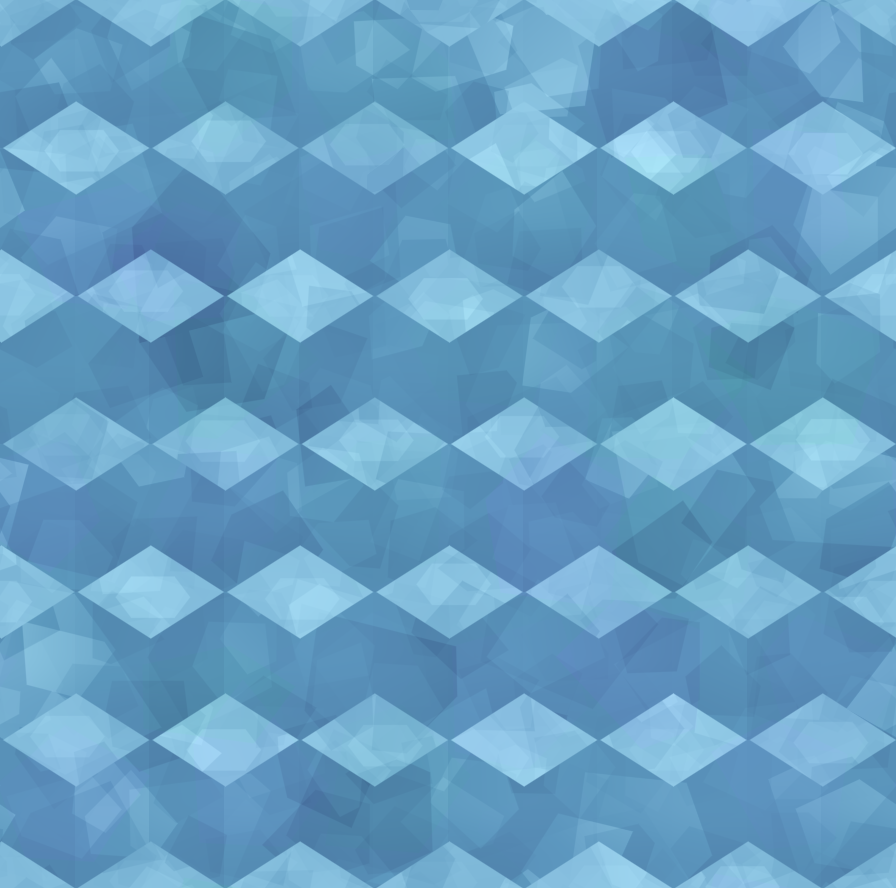
Reproduce this pattern procedurally as a Shadertoy shader.

```glsl
// Six staggered rows of pale blue diamonds over a darker faceted ground.
// Both are shaded by layers of overlapping translucent random polygons,
// whose summed tone is mapped onto a ramp of blues.

float hash(vec2 p) {
    return fract(sin(dot(p, vec2(127.1, 311.7))) * 43758.5453);
}

// Sum of signed, softly graded five-sided shards, one per grid cell
float shards(vec2 p, float scale, float seed) {
    p *= scale;
    float aa = scale * 5.0 / iResolution.y;
    float sum = 0.0;
    for (int j = -1; j <= 1; j++)
    for (int i = -1; i <= 1; i++) {
        vec2 cell = floor(p) + vec2(i, j);
        vec2 id = mod(cell, 6.0 * scale) + seed;
        vec2 c = p - cell - 0.25 - 0.5 * vec2(hash(id), hash(id + 7.3));
        float turn = 6.2832 * hash(id + 3.1);
        float d = -10.0;
        for (int k = 0; k < 5; k++) {
            float n = float(k);
            float a = turn + 1.2566 * (n + 0.5 * hash(id + n * 1.7 + 11.4));
            float reach = mix(0.28, 0.56, hash(id + n * 2.3 + 31.6));
            d = max(d, dot(c, vec2(cos(a), sin(a))) - reach);
        }
        float grade = 0.9 + 0.6 * dot(c, vec2(cos(turn), sin(turn)));
        sum += (2.0 * hash(id + 5.7) - 1.0) * grade * smoothstep(aa, -aa, d);
    }
    return sum;
}

// Dark, middle and light blue
vec3 blues(float t) {
    t = clamp(t, 0.0, 1.12);
    vec3 low = mix(vec3(0.27, 0.44, 0.61), vec3(0.36, 0.595, 0.745), t * 2.0);
    vec3 high = mix(vec3(0.36, 0.595, 0.745), vec3(0.63, 0.85, 0.95), t * 2.0 - 1.0);
    return t < 0.5 ? low : high;
}

void mainImage(out vec4 fragColor, in vec2 fragCoord) {
    vec2 p = fragCoord / iResolution.xy * 6.0;
    float aa = 5.0 / iResolution.y;

    // Alternate rows shift by half a diamond
    float row = floor(p.y + 0.5);
    float x = p.x - 0.01 - 0.5 * mod(row, 2.0);
    vec2 id = vec2(mod(floor(x + 0.5), 6.0), row);
    vec2 q = vec2(fract(x + 0.5) - 0.5, p.y - row);
    float d = (abs(q.x) / 0.49 + abs(q.y) / 0.315 - 1.0) * 0.265;
    float diamond = smoothstep(aa, -aa, d);

    // Ground: large to small shards, faint upright strips, shade above each row
    float broad = shards(p, 1.0, 2.7);
    float ground = 0.43 + 0.20 * broad
        + 0.19 * shards(p, 1.5, 41.3)
        + 0.12 * shards(p, 2.0, 83.9);
    ground += 0.09 * (hash(floor(vec2(p.x * 2.0, p.y)) + 17.2) - 0.5);
    ground -= 0.08 * smoothstep(0.6, 0.1, fract(p.y));

    // Diamonds: finer shards, varied brightness and a lighter heart
    float gem = 0.79 + 0.03 * broad
        + 0.10 * shards(p, 1.5, 127.6)
        + 0.10 * shards(p, 2.0, 163.2)
        + 0.05 * shards(p, 3.0, 201.8);
    gem += 0.14 * (hash(id + 9.4) - 0.5);
    vec2 lean = 0.14 * (vec2(hash(id + 1.3), hash(id + 4.9)) - 0.5);
    vec2 h = abs(q - lean);
    float heart = max(h.y - 0.14, h.x * 0.8 + h.y * 0.6 - 0.2);
    gem += 0.10 * hash(id + 6.2) * smoothstep(aa, -aa, heart);
    gem = max(gem, 0.62);

    // Some shards lean to teal, others to violet blue
    vec3 tint = vec3(-0.016, 0.012, -0.022) * shards(p, 1.0, 241.5);
    vec3 col = mix(blues(ground), blues(gem), diamond) + tint;
    fragColor = vec4(col, 1.0);
}
```
